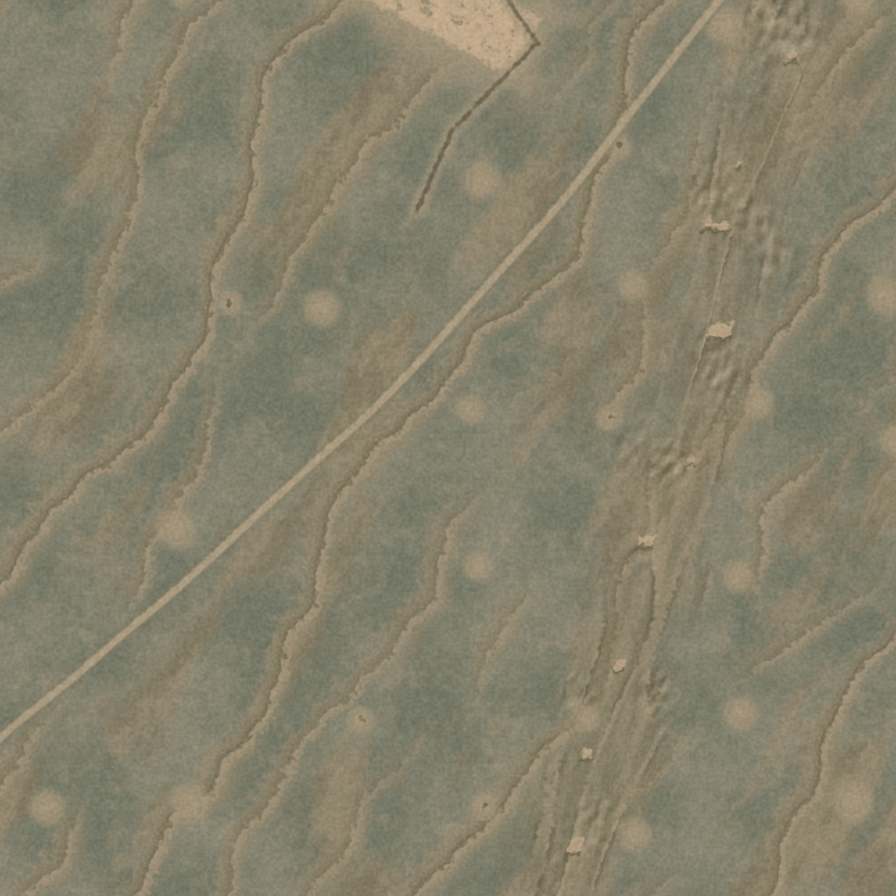
Write a WebGL 2 fragment shader that draws this texture.

```glsl
#version 300 es
precision highp float;
// Arid plain from above: sage gravel and tan silt drawn out along the slope,
// crossed by rills, a braided wash, a dirt track, mounds and a quarry.
// Lines are offsets across the slope; soil and rubble are gradient noise.
uniform vec2 u_resolution;
out vec4 fragColor;

const vec2 SLOPE = vec2(0.53, 0.848);
const vec3 GREEN = vec3(0.455, 0.468, 0.398), SAGE = vec3(0.535, 0.525, 0.448);
const vec3 BROWN = vec3(0.505, 0.468, 0.375), TAN = vec3(0.582, 0.532, 0.435);
const vec3 SAND = vec3(0.645, 0.585, 0.480), BARE = vec3(0.755, 0.660, 0.545);
const vec3 SHADOW = vec3(0.365, 0.345, 0.265);

vec2 hash2(vec2 p) {
  vec3 q = fract(p.xyx * vec3(0.1031, 0.1030, 0.0973));
  q += dot(q, q.yzx + 33.33);
  return fract((q.xx + q.yz) * q.zy);
}
float corner(vec2 cell, vec2 offset) {
  float angle = 6.2832 * hash2(cell).x;
  return dot(vec2(cos(angle), sin(angle)), offset);
}
// Gradient noise, about -0.7 to 0.7
float noise(vec2 p) {
  vec2 i = floor(p), f = p - i, e = vec2(1.0, 0.0);
  vec2 w = f * f * f * (f * (f * 6.0 - 15.0) + 10.0);
  return mix(mix(corner(i, f), corner(i + e, f - e), w.x),
             mix(corner(i + e.yx, f - e.yx), corner(i + 1.0, f - 1.0), w.x), w.y);
}
float fbm(vec2 p) {
  float sum = 0.0, gain = 1.0;
  for (int i = 0; i < 5; i++, gain *= 0.58) {
    sum += gain * noise(p);
    p = p * 2.07 + 17.3;
  }
  return sum;
}
float band(float d, float halfWidth, float soft) {
  return 1.0 - smoothstep(halfWidth - soft, halfWidth + soft, abs(d));
}
float box(vec2 p, vec2 size) {
  vec2 q = abs(p) - size;
  return length(max(q, 0.0)) + min(max(q.x, q.y), 0.0);
}
float segment(vec2 p, vec2 a, vec2 b) {
  vec2 ab = b - a;
  return length(p - a - ab * clamp(dot(p - a, ab) / dot(ab, ab), 0.0, 1.0));
}
float meander(float along, float seed) {
  return 0.10 * noise(vec2(along * 2.6, seed)) + 0.036 * noise(vec2(along * 8.0, seed + 40.0))
       + 0.011 * noise(vec2(along * 25.0, seed + 80.0));
}

vec3 soil(vec2 p, vec2 flow) {
  float silt = fbm(vec2(flow.x * 9.0, flow.y * 2.8) + 9.0);
  vec3 c = mix(GREEN, SAGE, smoothstep(-0.5, 0.55, fbm(p * 8.0 + 3.0)));
  c = mix(c, SAND, 0.4 * smoothstep(0.2, 0.75, fbm(p * 19.0 + 5.0)));
  vec3 earth = mix(BROWN, TAN, smoothstep(-0.35, 0.3, fbm(flow * vec2(22.0, 9.0))));
  return mix(c, earth, 0.9 * smoothstep(0.0, 0.45, silt));
}
// Every third rill is cut deep; the others are broken silty traces
vec3 rills(vec3 c, vec2 flow, float rough, float px) {
  for (int i = 0; i < 12; i++) {
    float seed = float(i) * 7.3 + 2.4, deep = i % 3 == 2 ? 1.0 : 0.0;
    float d = flow.x + 0.38 - 0.1 * float(i) - meander(flow.y, seed);
    float trace = smoothstep(-0.3, 0.15, noise(vec2(flow.y * 4.0, seed + 20.0)));
    float strength = mix(0.85 * trace, 1.0, deep), edge = d + 0.009 * rough;
    float spread = 0.016 + 0.016 * noise(vec2(flow.y * 7.0, seed + 60.0));
    c = mix(c, TAN, 0.75 * strength * band(edge, spread, 0.011));
    c = mix(c, SAND, 0.7 * strength * band(edge - 0.006, 0.004, 0.003));
    c = mix(c, BROWN, 0.75 * strength * band(edge + 0.003, 0.004, 0.002));
    float cut = band(d + 0.002 * rough, 0.0016, 0.001 + px);
    c = mix(c, SHADOW, strength * mix(0.3, 0.55, deep) * cut * smoothstep(-0.6, 0.3, rough));
  }
  return c;
}
vec3 wash(vec3 c, vec2 p, float rough, float px) {
  float d = p.x - 0.62 - 0.34 * p.y + 0.08 * p.y * p.y - 0.035 * noise(vec2(p.y * 4.0, 6.5));
  float bed = band(d + 0.05 * fbm(p * 9.0), 0.05, 0.03);
  c = mix(c, mix(BROWN, TAN, smoothstep(-0.3, 0.4, fbm(vec2(d * 45.0, p.y * 9.0)))), 0.75 * bed);
  float braid = noise(vec2(d * 24.0, p.y * 4.0)) + 0.06 * rough;
  c = mix(c, SHADOW, 0.4 * bed * band(braid, 0.04, 0.03) * smoothstep(-0.2, 0.2, noise(p * 14.0)));
  c = mix(c, SAND, 0.5 * bed * band(braid - 0.1, 0.05, 0.04));
  vec2 q = vec2(d * 90.0, p.y * 60.0);
  c += 0.17 * bed * (noise(q) - noise(q + vec2(-0.3, 0.35))) * smoothstep(-0.1, 0.35, noise(p * 11.0));
  // Scraped pads, each with a shaded lower lip
  for (int i = 0; i < 9; i++) {
    vec2 r = hash2(vec2(float(i), 12.0));
    vec2 at = vec2(d - 0.06 * (r.x - 0.5), p.y - 0.03 - 0.11 * float(i) - 0.06 * r.y);
    vec2 size = vec2(0.003 + 0.014 * r.y * r.y, 0.003 + 0.009 * r.x * r.y);
    float wobble = 0.005 * rough + 0.008 * noise(p * 50.0);
    c = mix(c, SHADOW, 0.6 * (1.0 - smoothstep(-px, 0.003, box(at + vec2(0.0, 0.004), size) + wobble)));
    c = mix(c, BARE, 0.85 * (1.0 - smoothstep(-px, 0.003, box(at, size) + wobble)));
  }
  return c;
}
vec3 mounds(vec3 c, vec2 p, float rough) {
  vec2 cell = floor(p / 0.15), r = hash2(cell + 31.0);
  float radius = 0.015 + 0.009 * r.y, present = step(r.x, 0.5);
  float d = length(p - 0.15 * (cell + 0.27 + 0.46 * hash2(cell + 57.0))) + 0.005 * rough;
  c = mix(c, SAND, 0.9 * present * (1.0 - smoothstep(0.5 * radius, 1.25 * radius, d)));
  c = mix(c, TAN, 0.5 * present * band(d - 0.55 * radius, 0.002, 0.002));
  return mix(c, SHADOW, 0.6 * present * step(r.y, 0.2) * band(d, 0.003, 0.002));
}
vec3 quarry(vec3 c, vec2 p, float rough, float px) {
  vec2 axis = vec2(0.88, -0.475), q = p - vec2(0.49, 1.0), top = vec2(0.60, 0.952), bend = vec2(0.505, 0.855);
  float d = box(vec2(dot(q, axis), dot(q, vec2(-axis.y, axis.x))), vec2(0.11, 0.037)) + 0.007 * rough;
  c = mix(c, SAND, 0.75 * (1.0 - smoothstep(0.0, 0.05, d + 0.03 * noise(p * 25.0))));
  c = mix(c, mix(BARE, TAN, smoothstep(0.05, 0.7, fbm(p * 60.0))), 1.0 - smoothstep(-0.004, 0.004, d));
  float bank = min(segment(p, top, bend), segment(p, bend, vec2(0.465, 0.765)));
  bank = min(bank, segment(p, top, vec2(0.56, 1.01))) + 0.002 * rough;
  c = mix(c, SAND, 0.65 * band(bank, 0.009, 0.005));
  return mix(c, SHADOW, 0.7 * band(bank, 0.0022, 0.001 + px));
}

void main() {
  vec2 p = gl_FragCoord.xy / u_resolution.y;
  vec2 flow = vec2(dot(p, vec2(SLOPE.y, -SLOPE.x)), dot(p, SLOPE));
  float px = 1.0 / u_resolution.y, rough = noise(p * 95.0) + 0.8 * noise(p * 190.0);
  vec3 c = rills(soil(p, flow), flow, rough, px);
  c = quarry(mounds(wash(c, p, rough, px), p, rough), p, rough, px);
  // Dirt track
  float bow = 0.035 * sin(3.2 * (flow.y - 0.3)) + 0.006 * noise(vec2(flow.y * 7.0, 3.5));
  float track = flow.x + 0.105 - 0.2 * flow.y - bow;
  c = mix(c, BROWN, 0.5 * band(track, 0.008, 0.003));
  c = mix(c, SAND + 0.025, 0.95 * band(track + 0.0008 * rough, 0.0042, 0.001 + px));
  // Gravel grain
  c += 0.032 * rough + 0.045 * noise(p * 250.0);
  fragColor = vec4(c, 1.0);
}
```
